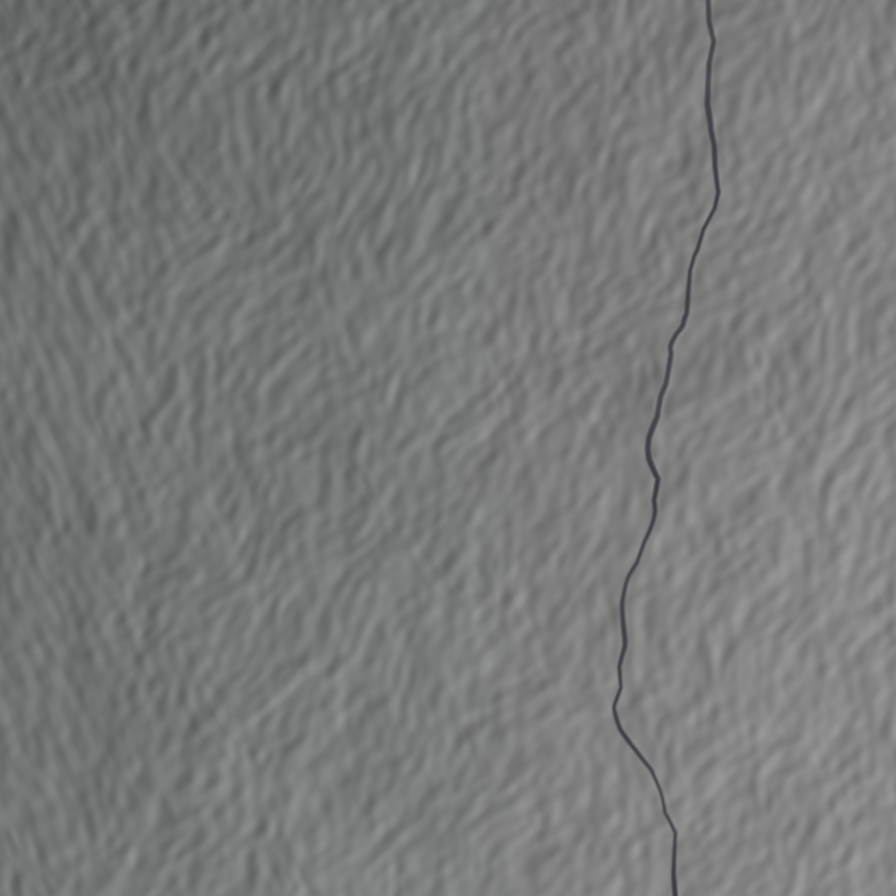
This texture is drawn by a Shadertoy shader. Its source:

```glsl
// Grey painted plaster with a thin crack running from top to bottom.
// Short stretched gradient noise in several directions forms brushed ridges,
// shaded by a height difference toward the light; the crack is a jittered curve.

const vec3 SHADE_TINT = vec3(0.985, 1.006, 1.004);
const vec3 LIGHT_TINT = vec3(1.0, 1.0, 0.998);
const vec3 CRACK_COLOR = vec3(0.22, 0.22, 0.25);
const float BASE_LEVEL = 0.417;
const float RISE_RIGHT = 0.078;      // brightening toward the right
const float RISE_DOWN = 0.044;       // brightening toward the bottom
const float BLOTCH_CONTRAST = 0.022;
const float RELIEF_CONTRAST = 0.078;
const vec2 LIGHT_STEP = vec2(-0.0036, 0.0014);
const vec2 STROKE_FREQ = vec2(33.0, 70.0);  // along and across a ridge
const float STROKE_BEND = 0.006;
const int STROKE_DIRECTIONS = 4;
const float CRACK_HALF_WIDTH = 0.0024;
const float CRACK_SOFTNESS = 0.0022;
const float TAU = 6.28319;

float hash(vec2 p) {
    return fract(sin(dot(p, vec2(127.1, 311.7))) * 43758.5453);
}

float cornerSlope(vec2 cell, vec2 offset) {
    float angle = TAU * hash(cell);
    return dot(vec2(cos(angle), sin(angle)), offset);
}

float gradientNoise(vec2 p) {
    vec2 i = floor(p), f = fract(p);
    vec2 u = f * f * f * (f * (f * 6.0 - 15.0) + 10.0);
    vec2 e = vec2(1.0, 0.0);
    float low = mix(cornerSlope(i, f), cornerSlope(i + e, f - e), u.x);
    float high = mix(cornerSlope(i + e.yx, f - e.yx), cornerSlope(i + 1.0, f - 1.0), u.x);
    return mix(low, high, u.y);
}

// Straight segments between random values, for angular jitter
float zigzag(float t, float seed) {
    float i = floor(t);
    return mix(hash(vec2(i, seed)), hash(vec2(i + 1.0, seed)), fract(t)) - 0.5;
}

// Ridges leaning right over most of the wall, leaning left at its left edge
float plasterHeight(vec2 p) {
    vec2 bend = vec2(gradientNoise(p * 14.0), gradientNoise(p * 14.0 + 31.7));
    vec2 q = p + STROKE_BEND * bend;
    float leftEdge = 1.0 - smoothstep(0.02, 0.3, p.x + 0.12 * gradientNoise(p * 5.0 + 4.4));
    float height = 0.0, power = 0.0;
    for (int i = 0; i < STROKE_DIRECTIONS; i++) {
        float k = float(i);
        float angle = radians(42.0 + 23.0 * k);
        vec2 along = vec2(cos(angle), sin(angle));
        vec2 stroke = vec2(dot(q, along), dot(q, vec2(-along.y, along.x)));
        float patchiness = smoothstep(-0.35, 0.4, gradientNoise(p * 8.0 + 17.3 * k));
        float lean = i == STROKE_DIRECTIONS - 1 ? 0.45 + 1.2 * leftEdge : 1.0 - 0.7 * leftEdge;
        float weight = (0.25 + patchiness) * lean;
        float ridge = gradientNoise(stroke * STROKE_FREQ + 53.1 * k);
        ridge += 0.8 * gradientNoise(stroke * STROKE_FREQ * 0.58 + 91.7 * k);
        ridge += 0.9 * gradientNoise(stroke * STROKE_FREQ * 0.27 + 23.9 * k);
        height += weight * ridge;
        power += weight * weight;
    }
    return height / sqrt(power);
}

float crackX(float y) {
    float x = 0.745 - 0.045 * cos(TAU * (y - 0.25) / 1.24);
    x += 0.036 * (1.0 - smoothstep(0.08, 0.21, y));
    x += 0.014 * (smoothstep(0.61, 0.64, y) - 0.5);
    x += 0.022 * exp(-pow(abs(y - 0.42) / 0.06, 2.0));
    return x + 0.018 * zigzag(y * 14.0, 3.0) + 0.009 * zigzag(y * 43.0, 8.0);
}

void mainImage(out vec4 fragColor, in vec2 fragCoord) {
    vec2 p = fragCoord / iResolution.y;

    // Broad light falloff with soft blotches
    float level = BASE_LEVEL + RISE_RIGHT * p.x + RISE_DOWN * (1.0 - p.y);
    level += BLOTCH_CONTRAST * gradientNoise(p * 4.0 + 7.0);
    level += BLOTCH_CONTRAST * gradientNoise(p * 13.0 + 19.0);

    // Embossed plaster ridges
    float relief = plasterHeight(p + LIGHT_STEP) - plasterHeight(p - LIGHT_STEP);
    level -= RELIEF_CONTRAST * relief;
    vec3 color = level * mix(SHADE_TINT, LIGHT_TINT, smoothstep(0.0, 0.9, p.x));

    // Crack, measured across its slope, with a faint lit lip on the right
    float slope = (crackX(p.y + 0.002) - crackX(p.y - 0.002)) / 0.004;
    float side = (p.x - crackX(p.y)) / sqrt(1.0 + slope * slope);
    float width = CRACK_HALF_WIDTH * (0.95 + 0.6 * zigzag(p.y * 17.0, 5.0));
    float crack = 1.0 - smoothstep(width - CRACK_SOFTNESS, width + CRACK_SOFTNESS, abs(side));
    float lip = smoothstep(0.002, 0.005, side) * (1.0 - smoothstep(0.005, 0.01, side));
    color += 0.018 * lip;
    color = mix(color, CRACK_COLOR, crack * (0.82 + 0.3 * zigzag(p.y * 9.0, 12.0)));

    fragColor = vec4(color, 1.0);
}
```
